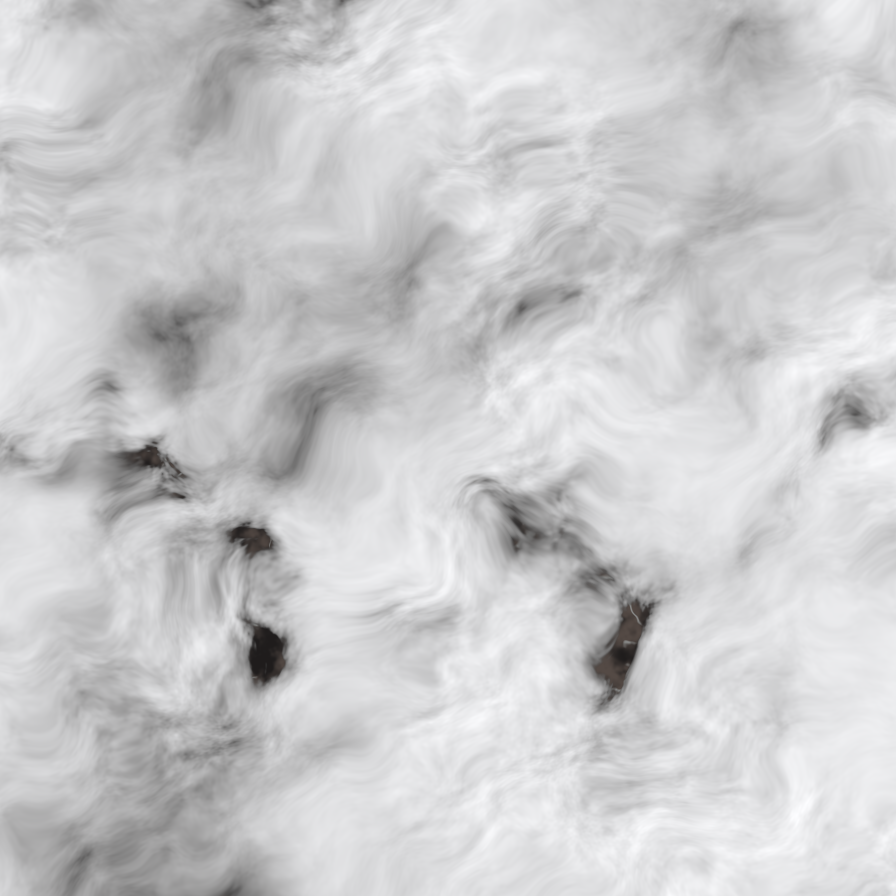
Reproduce this texture procedurally as a Shadertoy shader.

```glsl
// Broken cloud deck seen from above, with dark ground showing through ragged gaps.
// Fractal noise gives the cloud thickness, billows and fine noise add lit puffs,
// and an exponential tone curve keeps the tops pale while thin parts fall dark.

#define CLOUD_SCALE 4.2
#define DETAIL_SCALE 15.0
#define PUFF_SCALE 11.0
#define WARP 0.16
#define BODY_DEPTH 10.5
#define DETAIL_DEPTH 4.2
#define PUFF_DEPTH 1.0
#define RELIEF 0.22
#define GAP_DEPTH 3.7
#define GAP_WIDTH 0.06
#define TOP_TONE 0.94
#define THIN_DROP 0.13

const float TAU = 6.2831853;
const float TONE_CURVE = 0.52;
const float GAP_SPACING = 0.31;
const float GROUND_SCALE = 30.0;
const vec3 SHADE_TINT = vec3(1.0, 0.995, 0.995);
const vec3 CLOUD_TINT = vec3(0.998, 1.0, 1.008);
const vec3 GROUND_DARK = vec3(0.12, 0.11, 0.11);
const vec3 GROUND_WARM = vec3(0.33, 0.29, 0.27);
const vec3 SNOW = vec3(0.62, 0.64, 0.64);

float hash(vec2 cell) {
    return fract(sin(dot(cell, vec2(127.1, 311.7))) * 43758.5453);
}

float noise(vec2 p) {
    vec2 i = floor(p), f = fract(p);
    f = f * f * (3.0 - 2.0 * f);
    return mix(mix(hash(i), hash(i + vec2(1, 0)), f.x),
               mix(hash(i + vec2(0, 1)), hash(i + vec2(1, 1)), f.x), f.y);
}

// Fractal noise in 0..1; each octave is turned and doubled in frequency
float fbm(vec2 p, int octaves, float gain) {
    float sum = 0.0, total = 0.0, amp = 0.5;
    for (int i = 0; i < octaves; i++) {
        sum += amp * noise(p);
        total += amp;
        amp *= gain;
        p = mat2(1.6, 1.2, -1.2, 1.6) * p + 17.3;
    }
    return sum / total;
}

// Rounded lumps parted by narrow creases
float billow(vec2 p) {
    float sum = 0.0, amp = 0.5;
    for (int i = 0; i < 5; i++) {
        sum += amp * abs(2.0 * noise(p) - 1.0);
        amp *= 0.55;
        p = mat2(1.6, 1.2, -1.2, 1.6) * p + 5.7;
    }
    return sum;
}

// Wisps are drawn out along a direction rising to the right
vec2 windSpace(vec2 p) {
    vec2 wind = vec2(0.88, 0.47);
    return vec2(dot(p, wind) * 0.75, dot(p, vec2(-wind.y, wind.x)) * 1.15);
}

// Openings spaced along a shallow curved band
float gaps(vec2 p) {
    float bandY = 0.29 + 0.9 * (p.x - 0.45) * (p.x - 0.45);
    float across = (p.y - bandY) / GAP_WIDTH;
    float along = 0.5 + 0.5 * cos(TAU * (p.x - 0.03) / GAP_SPACING);
    return along * exp(-across * across);
}

vec3 ground(vec2 p) {
    float rock = fbm(p * GROUND_SCALE, 4, 0.6);
    float vein = abs(fbm(p * GROUND_SCALE * 0.6 + 31.0, 4, 0.5) - 0.5);
    vec3 color = mix(GROUND_DARK, GROUND_WARM, smoothstep(0.3, 0.7, rock));
    float snow = smoothstep(0.03, 0.0, vein) * smoothstep(0.45, 0.6, rock);
    return mix(color, SNOW, 0.7 * snow);
}

void mainImage(out vec4 fragColor, in vec2 fragCoord) {
    vec2 p = fragCoord / iResolution.xy;

    // Bend the cloud field gently with a second noise
    vec2 warp = vec2(fbm(p * 6.0 + 3.1, 3, 0.5), fbm(p * 6.0 + 41.7, 3, 0.5)) - 0.5;
    vec2 q = windSpace(p + WARP * warp);

    // Broad thickness, and fine tufts with their sunlit sides
    float body = fbm(q * CLOUD_SCALE + 8.4, 7, 0.52) - 0.5;
    vec2 tuft = q * DETAIL_SCALE + 52.6;
    float detail = fbm(tuft, 5, 0.62) - 0.5;
    float lit = detail + 0.5 - fbm(tuft + vec2(-0.12, 0.2), 5, 0.62);

    // Puffs come and go between smooth veils
    float puffy = smoothstep(0.3, 0.7, noise(p * 5.0 + 23.0));
    float texture_ = mix(0.45, 1.3, puffy);
    float puff = billow(q * PUFF_SCALE) - 0.38;
    float thickness = 0.3 + BODY_DEPTH * body;
    thickness += texture_ * (DETAIL_DEPTH * detail + PUFF_DEPTH * puff);

    // Ragged openings
    float gap = gaps(p + 0.4 * warp + 0.06 * detail);
    thickness -= GAP_DEPTH * gap * (1.0 - 1.6 * detail - 0.6 * puff);

    float tone = TOP_TONE - THIN_DROP * exp(-TONE_CURVE * thickness);
    tone += RELIEF * texture_ * lit;

    // Cloud colour, then the ground where the cover is thin
    vec3 color = max(tone, 0.2) * mix(SHADE_TINT, CLOUD_TINT, smoothstep(0.5, 0.9, tone));
    float clearing = smoothstep(0.5, 0.2, tone);
    color = mix(color, ground(p), clearing);

    fragColor = vec4(clamp(color, 0.0, 1.0), 1.0);
}
```
